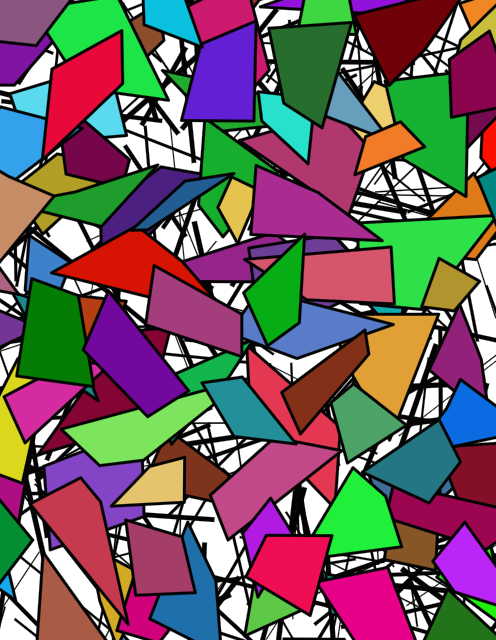
This pattern is drawn by a Shadertoy shader. Its source:

```glsl
// Overlapping irregular four-cornered shards in mixed colours with black outlines,
// scattered over a white ground that is crossed by a tangle of blunt black strokes.
// Shards are composited front to back; strokes fill whatever stays uncovered.

const int   SHARD_COUNT   = 100;
const int   STROKE_COUNT  = 330;
const float MARGIN        = 0.05;              // scatter area beyond the canvas edge
const vec2  CORNER_REACH  = vec2(0.03, 0.132); // shortest and longest corner distance
const float CORNER_SWING  = 1.25;              // angular jitter of a corner, radians
const float MAX_STRETCH   = 1.5;               // elongation of the thinnest shards
const float OUTLINE_WIDTH = 0.0046;
const vec2  STROKE_HALF_LENGTH = vec2(0.03, 0.17);
const vec2  STROKE_HALF_WIDTH  = vec2(0.0007, 0.0043);
const vec2  SATURATION    = vec2(0.25, 1.0);
const vec2  BRIGHTNESS    = vec2(0.42, 1.0);
const vec3  PAPER         = vec3(1.0);
const vec3  INK           = vec3(0.01);
const vec2  SCATTER_STEP  = vec2(0.7549, 0.5698); // low-discrepancy sequence
const float TAU           = 6.28318;

// Hue families: greens, pinks, orange, cyan, violet, olive, red, blue
const int   HUE_COUNT = 10;
const float HUES[HUE_COUNT] = float[](0.36, 0.92, 0.07, 0.49, 0.33,
                                      0.76, 0.88, 0.13, 0.98, 0.59);
const float HUE_SPREAD = 0.08;

vec4 hash4(float n) {
    vec4 p = fract(vec4(n) * vec4(0.1031, 0.1030, 0.0973, 0.1099));
    p += dot(p, p.wzxy + 33.33);
    return fract((p.xxyz + p.yzzw) * p.zywx);
}

vec2 turn(vec2 p, float angle) {
    float c = cos(angle), s = sin(angle);
    return vec2(c * p.x - s * p.y, s * p.x + c * p.y);
}

vec3 hsv(float h, float s, float v) {
    vec3 wheel = clamp(abs(fract(h + vec3(0.0, 2.0, 1.0) / 3.0) * 6.0 - 3.0) - 1.0, 0.0, 1.0);
    return v * mix(vec3(1.0), wheel, s);
}

float coverage(float dist, float pixel) {
    return clamp(0.5 - dist / pixel, 0.0, 1.0);
}

// Signed distance to a four-cornered polygon
float quadDistance(vec2 p, vec2 corners[4]) {
    float nearest = dot(p - corners[0], p - corners[0]);
    float side = 1.0;
    for (int i = 0, j = 3; i < 4; j = i, i++) {
        vec2 edge = corners[j] - corners[i];
        vec2 w = p - corners[i];
        vec2 gap = w - edge * clamp(dot(w, edge) / dot(edge, edge), 0.0, 1.0);
        nearest = min(nearest, dot(gap, gap));
        bvec3 crossing = bvec3(p.y >= corners[i].y, p.y < corners[j].y,
                               edge.x * w.y > edge.y * w.x);
        if (all(crossing) || all(not(crossing))) side = -side;
    }
    return side * sqrt(nearest);
}

// Signed distance to a shard; p is relative to its centre
float shardDistance(vec2 p, float seed) {
    vec4 reach = mix(vec4(CORNER_REACH.x), vec4(CORNER_REACH.y), hash4(seed));
    vec4 swing = (hash4(seed + 1.0) - 0.5) * CORNER_SWING;
    vec4 pose = hash4(seed + 2.0);
    float stretch = mix(1.0, MAX_STRETCH, pose.x);
    vec2 corners[4];
    for (int k = 0; k < 4; k++) {
        vec2 corner = turn(vec2(reach[k], 0.0), TAU * (float(k) / 4.0 + pose.z) + swing[k]);
        corners[k] = turn(corner * vec2(1.0 / stretch, stretch), (pose.y - 0.5) * TAU);
    }
    return quadDistance(p, corners);
}

vec3 shardColour(int index, float seed) {
    vec4 h = hash4(seed + 3.0);
    float hue = HUES[index % HUE_COUNT] + (h.x - 0.5) * HUE_SPREAD;
    return hsv(hue, mix(SATURATION.x, SATURATION.y, sqrt(h.y)),
               mix(BRIGHTNESS.x, BRIGHTNESS.y, h.z));
}

// Share of the ground left white by the strokes
float bareGround(vec2 p, vec2 canvas, float pixel) {
    float bare = 1.0;
    for (int i = 0; i < STROKE_COUNT; i++) {
        vec4 h = hash4(float(i) * 3.0 + 907.0);
        vec2 centre = mix(vec2(-MARGIN), canvas + MARGIN, h.xy);
        vec2 q = abs(turn(p - centre, h.z * TAU));
        float halfLength = mix(STROKE_HALF_LENGTH.x, STROKE_HALF_LENGTH.y, h.w);
        float halfWidth = mix(STROKE_HALF_WIDTH.x, STROKE_HALF_WIDTH.y, fract(h.w * 17.0));
        bare *= 1.0 - coverage(max(q.x - halfLength, q.y - halfWidth), pixel);
    }
    return bare;
}

void mainImage(out vec4 fragColor, in vec2 fragCoord) {
    vec2 canvas = iResolution.xy / iResolution.y;
    vec2 p = fragCoord / iResolution.y;
    float pixel = 1.2 / iResolution.y;
    float bound = CORNER_REACH.y * MAX_STRETCH + OUTLINE_WIDTH;

    // Shards, topmost first
    vec3 colour = vec3(0.0);
    float open = 1.0;
    for (int i = 0; i < SHARD_COUNT && open > 0.003; i++) {
        float seed = float(i) * 7.0 + 31.0;
        vec2 place = fract(float(i) * SCATTER_STEP + 0.5 + 0.1 * hash4(seed + 4.0).xy);
        vec2 local = p - mix(vec2(-MARGIN), canvas + MARGIN, place);
        if (dot(local, local) > bound * bound) continue;
        float d = shardDistance(local, seed);
        float body = coverage(d - 0.5 * OUTLINE_WIDTH, pixel);
        float inside = coverage(d + 0.5 * OUTLINE_WIDTH, pixel);
        colour += open * body * mix(INK, shardColour(i, seed), inside);
        open *= 1.0 - body;
    }

    // Ground with strokes
    if (open > 0.003) colour += open * mix(INK, PAPER, bareGround(p, canvas, pixel));
    fragColor = vec4(colour, 1.0);
}
```
